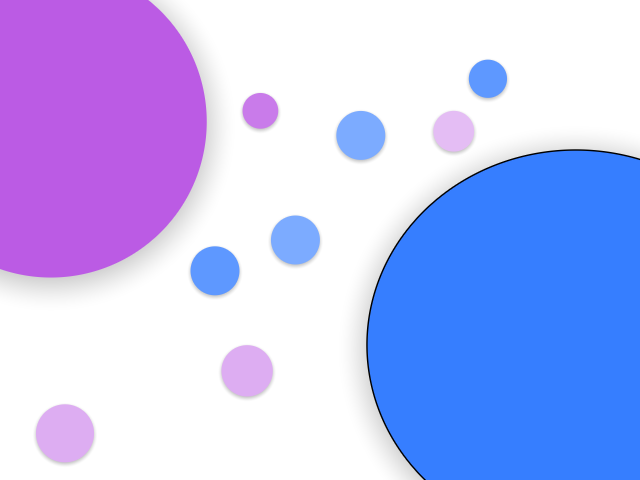
Write a Shadertoy shader that draws this background.

```glsl
// Flat composition of two large discs, purple and blue, with small tinted dots
// scattered between them on white. Every shape is a signed ellipse distance,
// painted over its own soft drop shadow. Lengths are fractions of canvas height.

const vec3 PURPLE = vec3(0.735, 0.355, 0.895);
const vec3 BLUE = vec3(0.212, 0.494, 1.0);

// Approximate signed distance to an axis-aligned ellipse
float ellipseDistance(vec2 p, vec2 radii) {
    float k = length(p / radii);
    float slope = length(p / (radii * radii));
    return k * (k - 1.0) / max(slope, 1e-4);
}

// Antialiased coverage of the inside of a shape
float coverage(float d) {
    return clamp(0.5 - d * iResolution.y, 0.0, 1.0);
}

// Darkening by a blurred copy of the shape, shifted downwards
float shadow(vec2 p, vec2 radii, float drop, float blur, float strength) {
    float d = ellipseDistance(p + vec2(0.0, drop), radii);
    return 1.0 - strength * (1.0 - smoothstep(-blur, blur, d));
}

void mainImage(out vec4 fragColor, in vec2 fragCoord) {
    vec2 p = fragCoord / iResolution.y;
    vec3 color = vec3(1.0);

    // Large purple disc, upper left
    vec2 q = p - vec2(0.106, 0.7465);
    vec2 radii = vec2(0.3247);
    color *= shadow(q, radii, 0.010, 0.065, 0.29);
    color = mix(color, PURPLE, coverage(ellipseDistance(q, radii)));

    // Large blue ellipse with a thin black outline, lower right
    q = p - vec2(1.1997, 0.2813);
    radii = vec2(0.4352, 0.4062);
    color *= shadow(q, radii, 0.009, 0.065, 0.29);
    float edge = ellipseDistance(q, radii);
    color = mix(color, BLUE, coverage(edge));
    color = mix(color, vec3(0.0), coverage(abs(edge) - 0.0015));

    // Small dots: centre, radius, tint strength; purple ones first, then blue
    vec4 dots[8] = vec4[8](
        vec4(0.5425, 0.7691, 0.0372, 0.80), vec4(0.9453, 0.7266, 0.0425, 0.40),
        vec4(0.5148, 0.2274, 0.0535, 0.50), vec4(0.1354, 0.0972, 0.0605, 0.50),
        vec4(0.7517, 0.7179, 0.0510, 0.65), vec4(1.0165, 0.8359, 0.0398, 0.80),
        vec4(0.6155, 0.5000, 0.0510, 0.65), vec4(0.4479, 0.4358, 0.0510, 0.80));
    for (int i = 0; i < 8; i++) {
        q = p - dots[i].xy;
        radii = vec2(dots[i].z);
        vec3 tint = mix(vec3(1.0), i < 4 ? PURPLE : BLUE, dots[i].w);
        color *= shadow(q, radii, 0.0035, 0.008, 0.27);
        color = mix(color, tint, coverage(length(q) - dots[i].z));
    }

    fragColor = vec4(color, 1.0);
}
```
